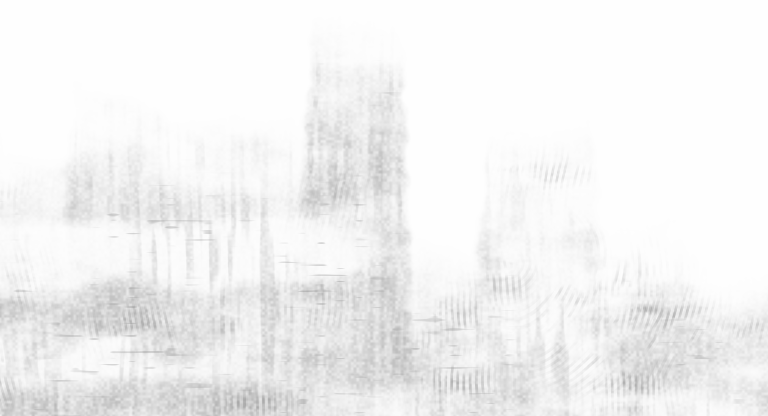
Reproduce this texture procedurally as a Shadertoy shader.

```glsl
// Pale worn plaster: grey washes, combed brush strokes and fine scratches on white.
#define PAPER 0.995
#define WASH 0.17          // strength of the cloudy grey
#define STREAK 0.10        // strength of long vertical streaks
#define STROKE 0.30        // strength of combed patches
#define SCRATCH 0.20       // strength of thin horizontal marks
#define FADE 0.45          // height over which a column fades to white
#define PATCH_CELL 0.23    // spacing of the combed patches
#define COMB 0.0145        // spacing of fine comb lines
#define BAR 0.024          // spacing of heavy bars
#define GRAIN 150.0        // frequency of the paper tooth

const int COLUMNS = 8;
// Left edge and top of each painted column, in canvas fractions.
const vec2 COLUMN[COLUMNS] = vec2[](
    vec2(0.00, 0.65), vec2(0.09, 0.77), vec2(0.21, 0.71), vec2(0.40, 0.98),
    vec2(0.53, 0.42), vec2(0.625, 0.74), vec2(0.78, 0.48), vec2(0.90, 0.42));

float hash(vec2 p) {
    vec3 q = fract(p.xyx * 0.1031);
    q += dot(q, q.yzx + 33.33);
    return fract((q.x + q.y) * q.z);
}

float noise(vec2 p) {
    vec2 i = floor(p), f = fract(p);
    f = f * f * (3.0 - 2.0 * f);
    return mix(mix(hash(i), hash(i + vec2(1, 0)), f.x),
               mix(hash(i + vec2(0, 1)), hash(i + vec2(1, 1)), f.x), f.y);
}

float fbm(vec2 p) {
    float sum = 0.0, amp = 0.533;
    for (int i = 0; i < 4; i++) {
        sum += amp * noise(p);
        p = p * 2.03 + 17.3;
        amp *= 0.5;
    }
    return sum;
}

// Parallel lines across u, broken up along v.
float comb(float u, float v, float period) {
    float line = smoothstep(0.3, 0.9, 0.5 + 0.5 * cos(6.2832 * u / period));
    return line * smoothstep(0.2, 0.8, noise(vec2(u / period * 0.8, v * 26.0)));
}

// Height of the painted column at this place.
float columnTop(vec2 uv) {
    float x = uv.x + 0.012 * (noise(uv * vec2(6.0, 30.0)) - 0.5);
    float top = COLUMN[0].y;
    for (int i = 1; i < COLUMNS; i++)
        top = mix(top, COLUMN[i].y, smoothstep(-0.012, 0.012, x - COLUMN[i].x));
    return top;
}

// Scattered smudges of comb lines; some are tall bundles of bars.
float combedPatches(vec2 p) {
    vec2 home = floor(p / PATCH_CELL);
    float ink = 0.0;
    for (int j = -1; j <= 1; j++)
    for (int i = -1; i <= 1; i++) {
        vec2 cell = home + vec2(i, j);
        vec2 center = (cell + vec2(hash(cell + 3.1), hash(cell + 8.7))) * PATCH_CELL;
        float kind = hash(cell + 21.4);
        bool bars = kind > 0.8;
        vec2 radius = bars ? vec2(0.032, 0.075) : vec2(0.10, 0.03 + 0.05 * kind);
        vec2 d = p - center;
        float mask = exp(-dot(d / radius, d / radius));
        mask *= smoothstep(0.25, 0.7, fbm(p * vec2(9.0, 28.0) + cell));
        float lean = bars ? 0.0 : 0.5 * (hash(cell + 5.5) - 0.5);
        float u = d.x + lean * d.y + 0.012 * noise(p * 11.0);
        float lines = comb(u, p.y * (bars ? 0.4 : 1.0), bars ? BAR : COMB);
        float smudge = bars ? 0.1 : 0.35 * noise(p * vec2(25.0, 110.0));
        ink += mask * (lines + smudge) * smoothstep(0.25, 0.8, hash(cell + 40.2));
    }
    return ink;
}

// Curved rake marks in the lower right.
float rakedArcs(vec2 p) {
    vec2 d = (p - vec2(1.50, 0.25)) / vec2(0.17, 0.13);
    float bend = 0.03 * noise(p * 7.0);
    float r = length(p - vec2(1.22, 0.36)) + bend;
    float gaps = smoothstep(0.35, 0.65, fbm(p * vec2(8.0, 14.0) + 4.0));
    return exp(-dot(d, d)) * gaps * comb(r, p.y, COMB * 1.15);
}

void mainImage(out vec4 fragColor, in vec2 fragCoord) {
    vec2 uv = fragCoord / iResolution.xy;
    vec2 p = fragCoord / iResolution.y;

    // Coverage of the paint
    float depth = columnTop(uv) - uv.y + 0.2 * (fbm(p * vec2(5.0, 9.0)) - 0.5);
    float cover = smoothstep(0.0, FADE, depth);
    float present = smoothstep(0.02, 0.28, depth);

    // Cloudy wash with tooth and brush direction
    float cloud = smoothstep(0.40, 0.76, fbm(p * vec2(3.0, 7.5) + 2.0));
    float tooth = 0.55 + 0.9 * noise(p * GRAIN);
    float brush = 0.55 + 0.9 * noise(p * vec2(75.0, 6.0));
    float ink = cover * (0.015 + WASH * cloud) * tooth * brush;

    // Long vertical streaks
    float sway = p.x + 0.02 * noise(p * 3.0);
    float streak = smoothstep(0.45, 0.9, noise(vec2(sway * 85.0, p.y * 8.0)));
    ink += STREAK * present * streak * smoothstep(0.35, 0.7, fbm(p * 5.0 + 9.0)) * tooth;

    // Combed marks
    ink += STROKE * present * (combedPatches(p) + rakedArcs(p)) * (0.4 + 0.6 * tooth);

    // Thin horizontal scratches
    float scratch = smoothstep(0.80, 0.97, noise(p * vec2(22.0, 130.0) + 6.0));
    ink += SCRATCH * present * scratch * smoothstep(0.45, 0.7, fbm(p * 6.0 + 31.0));

    // Soft limit keeps the darkest marks mid grey
    ink = 0.45 * (1.0 - exp(-ink / 0.45));
    fragColor = vec4(vec3(PAPER - ink), 1.0);
}
```
